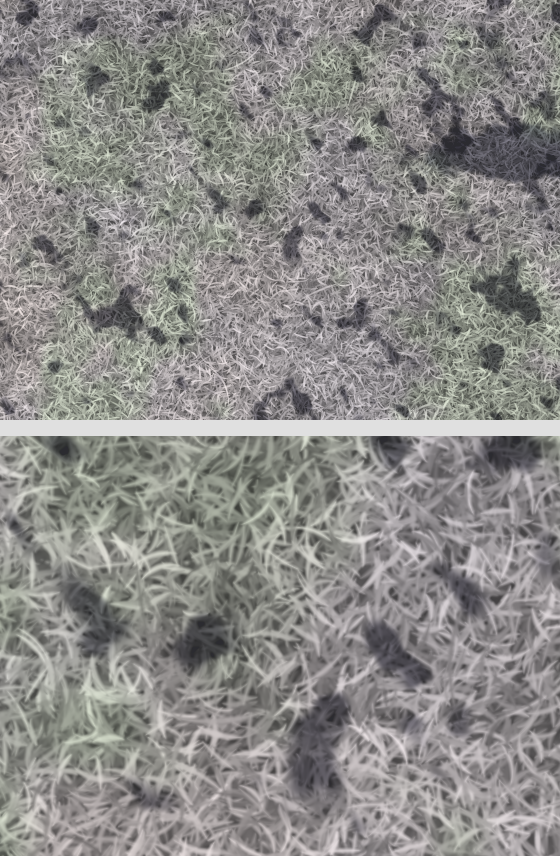
Top: the whole. Bottom: its middle third, enlarged.
This texture is drawn by a Shadertoy shader. Its source:

```glsl
// Dry, matted grey grass with faint green patches, dark hollows and a cast shadow.

const int   LAYERS       = 12;      // blade layers, deepest first
const float CELL         = 0.022;   // blade spacing, in canvas heights
const float STRAW_CELL   = 0.075;   // spacing of the long loose straws
const float BLADE_WIDTH  = 0.0021;
const float SOFTNESS     = 0.0019;
const float CLUMPS       = 19.0;    // clumps per canvas height
const float BLADE_SPREAD = 0.42;    // brightness range within a layer
const float DEEP_TONE    = 0.49;
const float TOP_TONE     = 0.69;
const float SOIL_TONE    = 0.33;
const vec3  MAUVE        = vec3(1.010, 0.983, 1.005);
const vec3  GREEN        = vec3(0.975, 1.010, 0.930);
const vec3  BROWN        = vec3(1.030, 0.985, 0.975);
const vec3  HOLLOW       = vec3(0.50, 0.50, 0.54);
const vec3  SHADOW       = vec3(0.56, 0.57, 0.62);
const vec2  SHADOW_POS   = vec2(0.935, 0.635);  // as a share of the canvas
const vec2  SHADOW_SIZE  = vec2(0.175, 0.068);

vec3 hash3(vec2 p) {
    vec3 q = fract(vec3(p.xyx) * vec3(0.1031, 0.1030, 0.0973));
    q += dot(q, q.yxz + 33.33);
    return fract((q.xxy + q.yzz) * q.zyx);
}

float noise(vec2 p) {
    vec2 i = floor(p), f = fract(p);
    f = f * f * (3.0 - 2.0 * f);
    float low  = mix(hash3(i).x, hash3(i + vec2(1, 0)).x, f.x);
    float high = mix(hash3(i + vec2(0, 1)).x, hash3(i + vec2(1, 1)).x, f.x);
    return mix(low, high, f.y);
}

float fbm(vec2 p) {
    return 0.55 * noise(p) + 0.30 * noise(p * 2.1 + 17.3) + 0.15 * noise(p * 4.3 + 41.7);
}

mat2 rotation(float a) {
    float c = cos(a), s = sin(a);
    return mat2(c, -s, s, c);
}

// Coverage of a curved, tapered blade centred on the origin.
float blade(vec2 q, float halfLength, float bend, float width) {
    float t = q.x / halfLength;
    float taper = 1.0 - t * t;
    float d = abs(q.y + bend * halfLength * (t * t - 0.4)) - width * taper;
    return (1.0 - smoothstep(-SOFTNESS, SOFTNESS, d)) * smoothstep(0.0, 0.35, taper);
}

// Paints one scattered layer of blades over a tone.
float paintLayer(float tone, vec2 p, float cell, float seed, float layerTone, float density) {
    vec2 shift = hash3(vec2(seed, seed + 7.0)).xy * 9.0 + 3.0;
    vec2 g = p / cell + shift;
    vec2 home = floor(g);
    for (int y = -1; y <= 1; y++)
    for (int x = -1; x <= 1; x++) {
        vec2 id = home + vec2(x, y);
        vec3 r = hash3(id + seed * 37.0);
        vec3 s = hash3(id + seed * 37.0 + 211.0);
        if (s.z > density) continue;
        vec2 root = (id + r.xy - shift) * cell;
        vec3 clump = hash3(floor(root * CLUMPS + s.xy * 0.8) + 90.0);
        float angle = 6.2832 * clump.x + (r.z - 0.5) * 2.8;
        float halfLength = cell * mix(0.50, 0.95, s.x);
        float bend = (s.y - 0.5) * 0.7;
        float cover = blade(rotation(angle) * (p - root), halfLength, bend,
                            BLADE_WIDTH * mix(0.65, 1.2, r.x));
        float bladeTone = layerTone + (fract(r.z * 7.0 + s.y) - 0.5) * BLADE_SPREAD
                        + (clump.y - 0.5) * 0.13;
        tone = mix(tone, bladeTone, 0.8 * cover);
    }
    return tone;
}

void mainImage(out vec4 fragColor, in vec2 fragCoord) {
    vec2 uv = fragCoord / iResolution.xy;
    vec2 p = fragCoord / iResolution.y;

    // Soil, short blades and a few long pale straws
    float tone = SOIL_TONE + 0.16 * (noise(p * 95.0) - 0.5);
    for (int i = 0; i < LAYERS; i++) {
        float height = float(i) / float(LAYERS - 1);
        tone = paintLayer(tone, p, CELL, float(i) + 1.0, mix(DEEP_TONE, TOP_TONE, height), 1.0);
    }
    tone = paintLayer(tone, p, STRAW_CELL, 31.0, 0.70, 0.22);

    // Broad light and dark areas, paler toward the lower left
    float broad = fbm(p * 6.0 + 5.0) - 0.5;
    tone += 0.13 * broad + 0.05 * (0.5 - uv.y) + 0.04 * (0.5 - uv.x);

    // Ragged hollows leaning down to the right, denser at the upper right
    vec2 ragged = p + 0.012 * (vec2(noise(p * 60.0), noise(p * 60.0 + 31.0)) - 0.5);
    vec2 slanted = rotation(-0.8) * ragged * vec2(1.0, 1.0);
    float pits = 0.75 * noise(slanted * vec2(17.0, 27.0) + 60.0) + 0.25 * noise(ragged * 48.0);
    float hollow = smoothstep(0.64, 0.82, pits + 0.06 * (uv.x + uv.y - 1.0));

    // Cast shadow with a tufted edge
    vec2 away = (uv - SHADOW_POS) / SHADOW_SIZE;
    float edge = length(away) + 0.9 * (fbm(p * 22.0 + 8.0) - 0.5);
    float shadow = 1.0 - smoothstep(0.75, 1.1, edge);

    // Faint colour patches
    float green = smoothstep(0.50, 0.72, fbm(p * 5.0 + 23.0) + 0.06 * (uv.x - 0.5));
    float brown = smoothstep(0.35, 0.75, fbm(p * 3.5 + 71.0)) * (1.0 - 0.6 * uv.x);
    vec3 tint = mix(mix(MAUVE, BROWN, brown), GREEN, green);

    vec3 color = tone * tint * mix(vec3(1), HOLLOW, hollow) * mix(vec3(1), SHADOW, shadow);
    color = max(color, vec3(0.17, 0.17, 0.19));
    fragColor = vec4(clamp(color, 0.0, 1.0), 1.0);
}
```
